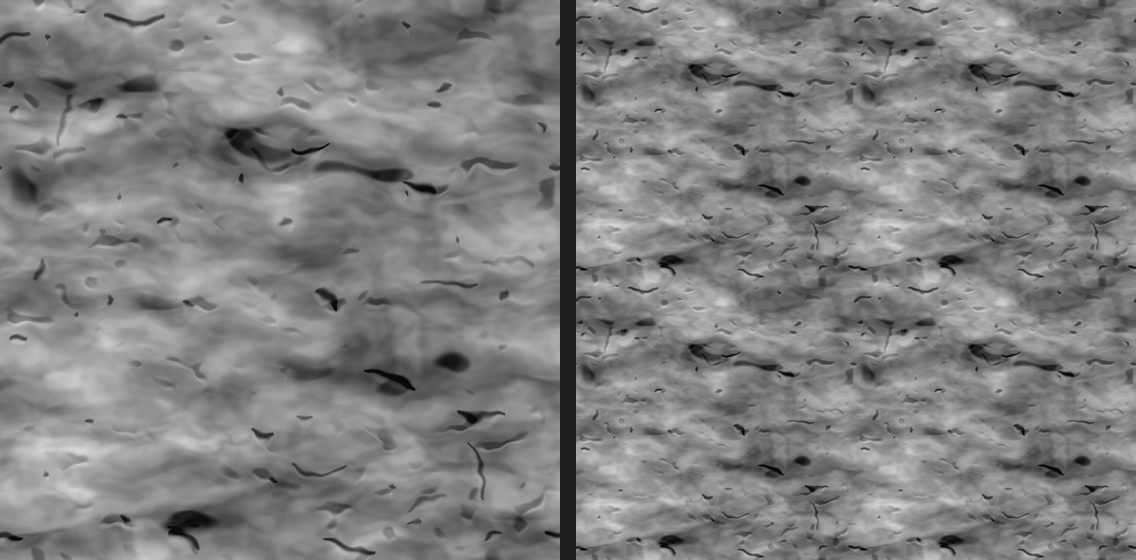
Left, the tile; right, the same tile 2 across and 2 down.
This texture is drawn by a WebGL 1 fragment shader. Its source:

```glsl
precision highp float;
uniform vec2 u_resolution;

const float TAU = 6.2831853;

float hash(vec2 cell, float seed) {
  vec3 q = fract(cell.xyx * vec3(0.1031, 0.1030, 0.0973) + seed * vec3(0.137, 0.271, 0.419));
  q += dot(q, q.yzx + 33.33);
  return fract((q.x + q.y) * q.z);
}

float cornerSlope(vec2 cell, vec2 offset, vec2 repeats, float seed) {
  float angle = TAU * hash(mod(cell, repeats), seed);
  return dot(vec2(cos(angle), sin(angle)), offset);
}

// Gradient noise that wraps over the unit square
float noise(vec2 uv, vec2 repeats, float seed) {
  vec2 p = uv * repeats;
  vec2 i = floor(p);
  vec2 f = p - i;
  vec2 s = f * f * f * (f * (f * 6.0 - 15.0) + 10.0);
  vec2 e = vec2(1.0, 0.0);
  float low = mix(cornerSlope(i, f, repeats, seed),
                  cornerSlope(i + e.xy, f - e.xy, repeats, seed), s.x);
  float high = mix(cornerSlope(i + e.yx, f - e.yx, repeats, seed),
                   cornerSlope(i + e.xx, f - e.xx, repeats, seed), s.x);
  return mix(low, high, s.y);
}

// Flat patches with a steep step between light and dark
float patches(vec2 uv, vec2 repeats, float softness, float seed) {
  float n = noise(uv, repeats, seed);
  return n / (abs(n) + softness);
}

vec2 warp(vec2 uv, vec2 repeats, vec2 amount, float seed) {
  return uv + amount * vec2(noise(uv, repeats, seed), noise(uv, repeats, seed + 1.0));
}

// Small chipped spots
float chips(vec2 uv, vec2 repeats, float seed) {
  return smoothstep(0.2, 0.42, noise(uv, repeats, seed));
}

// One bent, tapered stroke: x is the dark core, y the pale lip below it
vec2 stroke(vec2 d, float angle, float halfLength, float halfWidth, float bend) {
  float c = cos(angle);
  float s = sin(angle);
  vec2 q = vec2(c * d.x + s * d.y, c * d.y - s * d.x);
  float t = min(abs(q.x) / halfLength, 1.0);
  q.y -= bend * halfLength * t * t;
  float width = halfWidth * (1.0 - 0.4 * t * t);
  float dist = length(vec2(max(abs(q.x) - halfLength, 0.0), q.y));
  float core = 1.0 - smoothstep(0.2, 1.5, dist / width);
  float lip = (q.y + 2.2 * width) / width;
  float ends = 1.0 - smoothstep(0.5, 1.2, abs(q.x) / halfLength);
  return vec2(core, exp(-lip * lip) * ends);
}

// Strokes scattered over a wrapping grid, many cells left empty
vec2 cracks(vec2 uv, vec2 repeats, float maxLength, float maxWidth, float seed) {
  vec2 base = floor(uv * repeats);
  vec2 result = vec2(0.0);
  for (int y = -1; y <= 1; y++) {
    for (int x = -1; x <= 1; x++) {
      vec2 cell = base + vec2(float(x), float(y));
      vec2 id = mod(cell, repeats);
      vec2 jitter = vec2(hash(id, seed), hash(id, seed + 1.0));
      float tilt = 2.0 * hash(id, seed + 2.0) - 1.0;
      float halfLength = maxLength * mix(0.2, 1.0, hash(id, seed + 3.0));
      float halfWidth = maxWidth * mix(0.6, 1.0, hash(id, seed + 4.0));
      float bend = 0.6 * hash(id, seed + 5.0) - 0.3;
      float depth = smoothstep(0.4, 0.9, hash(id, seed + 6.0));
      vec2 mark = stroke(uv - (cell + jitter) / repeats, 1.3 * tilt * tilt * tilt,
                         halfLength, halfWidth, bend);
      result = max(result, mark * depth);
    }
  }
  return result;
}

float stoneTone(vec2 uv) {
  vec2 p = warp(uv, vec2(4.0, 6.0), vec2(0.045, 0.035), 1.0);
  p = warp(p, vec2(13.0, 19.0), vec2(0.018, 0.014), 3.0);

  // Layered strata, from broad bands to small flakes
  float tone = 0.532 + 0.27 * noise(p, vec2(2.0, 5.0), 5.0);
  tone += 0.17 * noise(p, vec2(4.0, 8.0), 14.0);
  tone += 0.085 * patches(p, vec2(5.0, 12.0), 0.2, 6.0);
  tone += 0.06 * patches(p, vec2(11.0, 23.0), 0.15, 7.0);
  tone += 0.036 * patches(p, vec2(21.0, 39.0), 0.14, 8.0);
  tone += 0.05 * noise(p, vec2(41.0, 71.0), 9.0);

  // Pale worn faces
  tone += 0.1 * smoothstep(0.18, 0.42, noise(p, vec2(9.0, 17.0), 10.0));

  // Shaded hollows with ragged dark ledges inside
  float hollow = smoothstep(0.14, 0.34, noise(p, vec2(3.0, 8.0), 11.0));
  float ledge = smoothstep(0.12, 0.36, noise(p, vec2(10.0, 27.0), 12.0));
  tone -= 0.13 * hollow + ledge * mix(0.04, 0.22, hollow);

  // Chips with a pale lower edge
  vec2 wavy = warp(uv, vec2(17.0, 21.0), vec2(0.014, 0.016), 13.0);
  wavy = warp(wavy, vec2(37.0, 43.0), vec2(0.008, 0.008), 15.0);
  float chipped = smoothstep(-0.1, 0.25, noise(p, vec2(5.0, 8.0), 16.0));
  float chip = chips(wavy, vec2(21.0, 36.0), 17.0);
  float chipLip = max(chips(wavy + vec2(0.0, 0.008), vec2(21.0, 36.0), 17.0) - chip, 0.0);
  tone += chipped * (0.09 * chipLip - 0.17 * chip);

  // Long cracks, then round pits
  vec2 large = cracks(wavy, vec2(6.0, 8.0), 0.055, 0.0066, 20.0);
  vec2 pits = cracks(wavy, vec2(9.0, 11.0), 0.009, 0.0075, 30.0);
  tone += 0.09 * large.y + 0.06 * pits.y;
  tone -= 0.36 * large.x + 0.28 * pits.x;
  return clamp(tone, 0.04, 0.84);
}

void main() {
  gl_FragColor = vec4(vec3(stoneTone(gl_FragCoord.xy / u_resolution)), 1.0);
}
```
